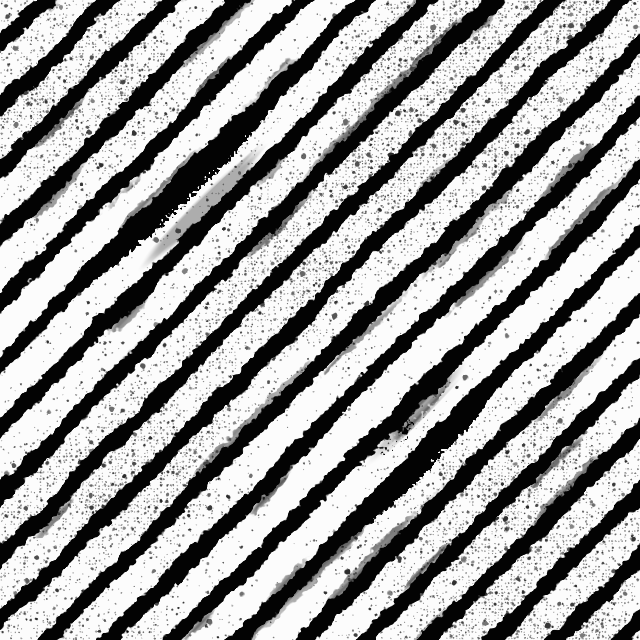
Give the GLSL for this pattern, as a Shadertoy shader.

```glsl
// Rough diagonal ink stripes with dry-brush swells, grey smears and spatter, tiling on all sides.

const float STRIPES = 10.0;      // stripes across and down
const float PHASE = 0.70;        // stripe centre within its period
const float HALF_WIDTH = 0.17;   // in stripe periods
const float INK = 0.01;
const float PAPER = 0.99;

float hash(vec2 cell, float seed) {
    vec3 h = fract(vec3(cell.xyx + seed * 17.3) * vec3(0.1031, 0.1030, 0.0973));
    h += dot(h, h.yzx + 33.33);
    return fract((h.x + h.y) * h.z);
}

// Value noise that wraps after a whole number of cells
float noise(vec2 p, vec2 period, float seed) {
    vec2 i = floor(p), f = fract(p);
    f = f * f * (3.0 - 2.0 * f);
    vec2 a = mod(i, period), b = mod(i + 1.0, period);
    return mix(mix(hash(a, seed), hash(vec2(b.x, a.y), seed), f.x),
               mix(hash(vec2(a.x, b.y), seed), hash(b, seed), f.x), f.y);
}

float wrapNoise(vec2 p, vec2 cells, float seed) {
    return noise(p * cells, cells, seed);
}

// Soft blob stretched along the stripes, wrapped at the canvas edges
float blob(vec2 p, vec2 centre, float len, float breadth) {
    vec2 d = p - centre;
    d -= round(d);
    vec2 q = vec2(0.5 * (d.x + d.y) / len, (d.x - d.y) / breadth);
    return exp(-dot(q, q));
}

// How thickly the spatter falls
float spatterDensity(vec2 p) {
    const vec2 centres[7] = vec2[7](vec2(0.14, 0.86), vec2(0.44, 0.57), vec2(0.21, 0.27),
        vec2(0.80, 0.79), vec2(0.66, 0.88), vec2(0.77, 0.22), vec2(0.91, 0.08));
    float sum = 0.03;
    for (int i = 0; i < 7; i++) sum += blob(p, centres[i], 0.13, 0.16);
    return min(sum, 1.0) * (0.5 + 0.8 * wrapNoise(p, vec2(14.0), 3.0));
}

// One irregular drop in some cells of a wrapped grid; returns its opacity
float drops(vec2 p, float cells, float chance, float maxRadius, float pixel) {
    vec2 cell = floor(p * cells);
    float seed = cells;
    if (hash(cell, seed) > chance * spatterDensity((cell + 0.5) / cells)) return 0.0;
    vec2 centre = 0.3 + 0.4 * vec2(hash(cell, seed + 1.0), hash(cell, seed + 2.0));
    float size = hash(cell, seed + 3.0);
    float radius = maxRadius * mix(0.35, 1.0, size * size);
    float ragged = 0.8 * radius * (wrapNoise(p, vec2(cells * 4.0), 5.0) - 0.5);
    float d = length(fract(p * cells) - centre) + ragged - radius;
    float aa = pixel * cells * 0.8;
    return (1.0 - smoothstep(-aa, aa, d)) * mix(0.5, 0.95, hash(cell, seed + 4.0));
}

// Grey trail broken into fine streaks
float smear(vec2 p, vec2 centre, float len, float breadth, float streak) {
    return smoothstep(0.25, 0.65, blob(p, centre, len, breadth) * (0.65 + 0.6 * streak));
}

void mainImage(out vec4 fragColor, in vec2 fragCoord) {
    vec2 p = fragCoord / iResolution.xy;
    float pixel = 1.0 / min(iResolution.x, iResolution.y);
    vec2 band = vec2(p.x - p.y, p.x);   // across and along the stripes, still wrapping
    float aa = pixel * STRIPES * 1.1;

    // Wandering centre line and ragged edge
    float wander = 0.11 * (wrapNoise(band, vec2(10.0, 13.0), 1.0) - 0.5)
                 + 0.07 * (wrapNoise(band, vec2(20.0, 47.0), 2.0) - 0.5);
    float rough = 0.08 * (wrapNoise(p, vec2(110.0), 6.0) - 0.5)
                + 0.06 * (wrapNoise(p, vec2(230.0), 7.0) - 0.5);
    float grain = wrapNoise(p, vec2(300.0), 8.0) - 0.5;
    float offset = fract(band.x * STRIPES - PHASE + 0.5 + wander) - 0.5;
    float side = step(0.0, offset);

    // Two heavy strokes that swell towards the lower right
    float swell = blob(p, vec2(0.28, 0.71), 0.13, 0.06)
                + blob(p, vec2(0.65, 0.29), 0.11, 0.06);
    swell = smoothstep(0.1, 0.75, swell);
    float halfWidth = HALF_WIDTH + swell * mix(0.06, 0.22, side);
    float edge = abs(offset) - halfWidth + rough + grain * swell * side * 0.25;
    float ink = 1.0 - smoothstep(-aa, aa, edge);

    // Worn grey fringe beside some stretches of stripe
    float streak = wrapNoise(band, vec2(160.0, 9.0), 9.0);
    float worn = smoothstep(0.72, 0.86, wrapNoise(band + vec2(0.0, 0.02 * side),
                                                  vec2(20.0, 9.0), 10.0 + side));
    float fringe = worn * (1.0 - smoothstep(-aa, aa * 2.0, edge - 0.11 * worn));

    // Spatter in three sizes
    float spatter = drops(p, 60.0, 0.42, 0.27, pixel);
    spatter = max(spatter, drops(p, 113.0, 0.55, 0.29, pixel));
    spatter = max(spatter, 0.8 * drops(p, 197.0, 0.65, 0.32, pixel));

    // Layers from paper up to ink
    float shade = PAPER;
    shade = mix(shade, 0.68, smear(p, vec2(0.32, 0.679), 0.085, 0.022, streak));
    shade = mix(shade, 0.80, smear(p, vec2(0.65, 0.354), 0.075, 0.020, streak));
    shade = mix(shade, mix(0.25, 0.65, streak), fringe * 0.85);
    shade = mix(shade, 0.12, spatter);
    shade = mix(shade, INK, ink);
    fragColor = vec4(vec3(shade), 1.0);
}
```
